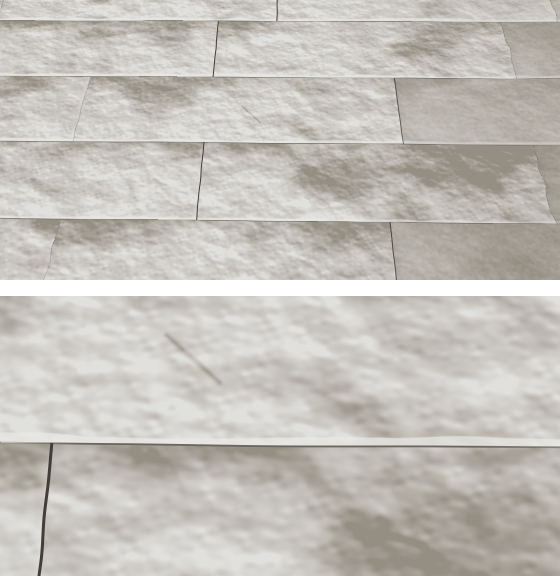
Top: the whole. Bottom: its middle third, enlarged.
Reproduce this texture procedurally as a WebGL 2 fragment shader.

```glsl
#version 300 es
precision highp float;
// Split-face pale stone cladding seen in slight perspective.
// Canvas points are mapped to the wall plane, cut into staggered courses of
// long bricks, then shaded with noise relief, stains, lit lips and thin joints.

uniform vec2 u_resolution;
out vec4 fragColor;

const vec3 SHADOW_STONE = vec3(0.58, 0.56, 0.51);
const vec3 MID_STONE = vec3(0.75, 0.73, 0.705);
const vec3 LIGHT_STONE = vec3(0.88, 0.88, 0.87);
const vec3 LIP_COLOUR = vec3(0.91, 0.91, 0.90);
const vec3 BED_COLOUR = vec3(0.42, 0.40, 0.38);
const vec3 GAP_COLOUR = vec3(0.26, 0.24, 0.22);

const float HORIZON = 2.5;         // vanishing height above the top edge
const float COURSE_SCALE = 35.59;  // perspective spacing of the courses
const float COURSE_SHIFT = 14.819;
const float CENTRE_X = 1.016;      // where upright joints look vertical
const float COURSE_HEIGHT = 0.22;  // in wall units
// One joint position and the brick length of each course, top to bottom.
const vec2 COURSES[5] = vec2[5](
    vec2(-0.026, 0.975), vec2(-0.229, 0.980), vec2(0.353, 0.978),
    vec2(-0.239, 0.974), vec2(0.286, 0.897));

const float BED_HALF_WIDTH = 0.0011;
const float JOINT_HALF_WIDTH = 0.0018;
const float LIP_WIDTH = 0.009;
const float RELIEF_STRENGTH = 0.020;
const float STAIN_STRENGTH = 0.52;
const float GRAIN_STRENGTH = 0.10;
const vec2 LIGHT_STEP = vec2(0.003, 0.005);

float hash(vec2 p) {
    vec3 q = fract(p.xyx * 0.1031);
    q += dot(q, q.yzx + 33.33);
    return fract((q.x + q.y) * q.z);
}

float noise(vec2 p) {
    vec2 i = floor(p), f = fract(p);
    f = f * f * (3.0 - 2.0 * f);
    return mix(mix(hash(i), hash(i + vec2(1, 0)), f.x),
               mix(hash(i + vec2(0, 1)), hash(i + vec2(1, 1)), f.x), f.y);
}

float fbm(vec2 p, int octaves) {
    float sum = 0.0, amp = 0.5;
    for (int i = 0; i < octaves; i++) {
        sum += amp * noise(p);
        p = mat2(1.6, 1.2, -1.2, 1.6) * p + 7.3;
        amp *= 0.5;
    }
    return sum;
}

// Cleft surface: slanted flakes with soft ridges over a rough base.
float relief(vec2 p) {
    vec2 q = mat2(0.85, 0.53, -0.53, 0.85) * p;
    q += 0.05 * vec2(noise(p * 13.0), noise(p * 13.0 + 31.0));
    float ridge = abs(noise(q * vec2(7.0, 16.0)) - 0.5);
    return fbm(p * vec2(13.0, 19.0), 4) + 0.25 * ridge;
}

// Box-filtered coverage of a line at signed distance d.
float line(float d, float halfWidth, float px) {
    return max(min(d + 0.5 * px, halfWidth) - max(d - 0.5 * px, -halfWidth), 0.0) / px;
}

float segment(vec2 p, vec2 a, vec2 b) {
    vec2 ab = b - a;
    return length(p - a - ab * clamp(dot(p - a, ab) / dot(ab, ab), 0.0, 1.0));
}

void main() {
    float px = 1.0 / u_resolution.y;
    vec2 pos = gl_FragCoord.xy * px;
    pos.x *= 2.0 * u_resolution.y / u_resolution.x;
    float x = pos.x, down = 1.0 - pos.y;

    // Wall plane: slightly tilted courses with uneven edges
    float t = down - (0.002 + 0.010 * down) * (x - 1.0);
    t += 0.003 * (noise(vec2(x * 5.0, 9.0)) - 0.5);
    float scale = 1.0 + t / HORIZON;
    float k = COURSE_SHIFT - COURSE_SCALE / (t + HORIZON);
    float density = COURSE_SCALE / ((t + HORIZON) * (t + HORIZON));
    float row = clamp(floor(k), 0.0, 4.0);
    float f = fract(k);
    float u = (x - CENTRE_X) / scale;

    // Bricks along the course; joints far from the centre are more ragged
    vec2 course = COURSES[int(row)];
    float ragged = mix(0.0015, 0.010, smoothstep(0.4, 0.7, abs(x - 1.0)));
    float waver = ragged * (noise(vec2(k * 6.0, row)) - 0.5);
    float along = (u + waver - course.x) / course.y;
    float cell = floor(along);
    float left = fract(along) * course.y * scale;
    float right = course.y * scale - left;
    float top = f / density, bottom = (1.0 - f) / density;
    float centre = course.x + course.y * (cell + 0.5);
    vec2 seed = vec2(row * 17.3 + 40.0, cell * 9.7 + 60.0);
    vec2 p = vec2(u, -k * COURSE_HEIGHT) + seed;

    // Broad light: dimmer, smoother stone to the lower right
    float gloom = smoothstep(0.9, 2.0, x) * mix(0.18, 0.48, down)
                + 0.15 * smoothstep(0.4, 0.8, centre);
    float rough = 1.0 - 0.65 * smoothstep(0.4, 0.9, centre + 0.25 * (x - 1.0));
    float tone = 0.79 - gloom + 0.18 * (f - 0.5) - 0.10 * smoothstep(0.6, 0.0, x);

    // Relief, stains and grain
    float slope = (relief(p + LIGHT_STEP) - relief(p)) / length(LIGHT_STEP);
    tone += RELIEF_STRENGTH * rough * slope;
    float stain = smoothstep(0.46, 0.80, fbm(p * vec2(4.5, 9.0) + 5.0, 6) + 0.28 * (0.5 - f));
    tone -= STAIN_STRENGTH * rough * stain;
    tone += GRAIN_STRENGTH * (noise(p * 130.0) - 0.5);

    // A single slanted gouge
    float gouge = segment(vec2(x, down), vec2(0.865, 0.380), vec2(0.928, 0.436));
    tone -= 0.45 * (1.0 - smoothstep(0.0, 0.007, gouge + 0.002 * noise(p * 60.0)));

    // Brick ends: shaded start, bright right edge
    tone -= 0.12 * exp(-left / 0.025) + 0.06 * exp(-top / 0.012);
    tone += 0.14 * exp(-right / 0.006);

    tone = clamp(tone, 0.0, 1.0);
    vec3 colour = tone < 0.5 ? mix(SHADOW_STONE, MID_STONE, tone * 2.0)
                             : mix(MID_STONE, LIGHT_STONE, tone * 2.0 - 1.0);

    // Bright lower lip of each brick
    float lip = LIP_WIDTH * (0.6 + 0.8 * noise(vec2(x * 14.0, row)));
    float lit = 1.0 - smoothstep(lip - px, lip + px, bottom);
    colour = mix(colour, LIP_COLOUR, lit * (0.8 - 0.9 * min(gloom, 0.7)));

    // Joints: broken bed lines, upright gaps closing toward the sides
    float bed = line(min(top, bottom), BED_HALF_WIDTH, px);
    bed *= 0.35 + 0.65 * smoothstep(0.25, 0.7, noise(vec2(x * 6.0, floor(k + 0.5) * 5.0)));
    colour = mix(colour, BED_COLOUR, bed);
    float open = mix(1.0, 0.2, smoothstep(0.36, 0.55, abs(x - 1.0)));
    float upright = line(min(left, right), JOINT_HALF_WIDTH, px) * open;
    colour = mix(colour, GAP_COLOUR, upright);
    fragColor = vec4(colour, 1.0);
}
```
